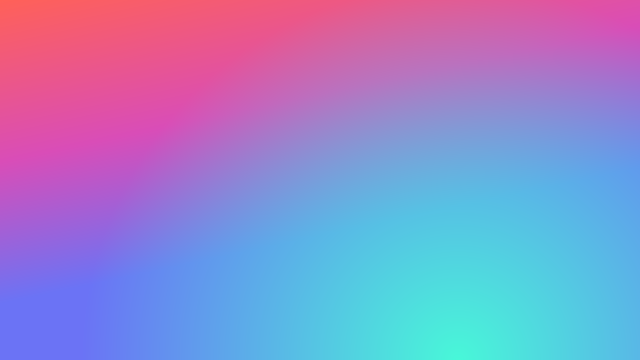
Give the GLSL for this background, as a Shadertoy shader.

```glsl
// A smooth two-layer backdrop: a tilted coral-magenta-blue gradient
// runs from the top left downwards, and a round teal glow rises from
// the bottom edge, fading linearly with distance.

// Three-stop ramp along the tilted axis
vec3 tiltedRamp(float t) {
    vec3 coral   = vec3(1.000, 0.380, 0.345);
    vec3 magenta = vec3(0.850, 0.302, 0.720);
    vec3 blue    = vec3(0.418, 0.452, 0.960);
    vec3 upper = mix(coral, magenta, clamp(t / 0.451, 0.0, 1.0));
    return mix(upper, blue, clamp((t - 0.451) / 0.394, 0.0, 1.0));
}

void mainImage(out vec4 fragColor, in vec2 fragCoord) {
    // Position in canvas heights
    vec2 p = fragCoord / iResolution.y;
    float aspect = iResolution.x / iResolution.y;

    // Base gradient, measured from the top left corner
    vec3 color = tiltedRamp(1.0 - p.y + 0.213 * p.x);

    // Teal glow centred on the bottom edge
    float glow = 1.0 - distance(p, vec2(0.716 * aspect, 0.0)) / 1.045;
    color = mix(color, vec3(0.282, 0.970, 0.848), max(glow, 0.0));

    fragColor = vec4(color, 1.0);
}
```
